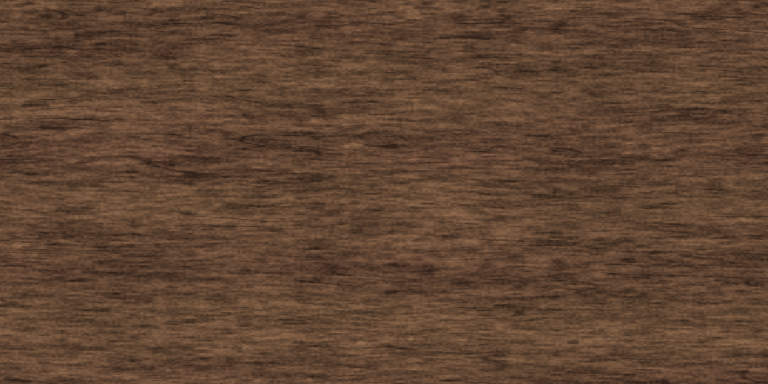
Reproduce this texture procedurally as a WebGL 1 fragment shader.

```glsl
precision highp float;
uniform vec2 u_resolution;

const vec3 DARK_BROWN = vec3(0.238, 0.167, 0.122);
const vec3 LIGHT_TAN = vec3(0.525, 0.383, 0.279);
const vec3 RED_TINT = vec3(0.004, -0.003, 0.003);
const vec2 BOARD_SIZE = vec2(1.0, 0.61);
const vec2 KNOT_POS = vec2(0.99, 0.635);
const vec2 KNOT_SIZE = vec2(0.075, 0.016);
const vec2 CURL_POS = vec2(0.09, 0.37);
const vec2 CURL_SIZE = vec2(0.11, 0.035);
const vec2 BROAD_FREQ = vec2(2.5, 28.0);
const vec2 STREAK_FREQ = vec2(8.0, 88.0);
const vec2 FIBRE_FREQ = vec2(27.0, 185.0);
const vec2 GRAIN_FREQ = vec2(135.0, 215.0);
const vec2 CRACK_FREQ = vec2(4.5, 42.0);
const vec2 PORE_FREQ = vec2(21.0, 150.0);
const vec2 FLECK_FREQ = vec2(30.0, 160.0);
const float BASE_TONE = 0.52;
const float BAND_DEPTH = 0.085;
const float BROAD_GAIN = 0.24;
const float STREAK_GAIN = 0.40;
const float FIBRE_GAIN = 0.52;
const float GRAIN_GAIN = 0.36;
const float CRACK_DEPTH = 0.32;
const float PORE_DEPTH = 0.25;
const float FLECK_GAIN = 0.30;

float hash(vec2 p) {
  vec3 q = fract(p.xyx * 0.1031);
  q += dot(q, q.yzx + 33.33);
  return fract((q.x + q.y) * q.z);
}

float noise(vec2 p) {
  vec2 i = floor(p);
  vec2 f = p - i;
  f = f * f * (3.0 - 2.0 * f);
  float low = mix(hash(i), hash(i + vec2(1.0, 0.0)), f.x);
  float high = mix(hash(i + vec2(0.0, 1.0)), hash(i + 1.0), f.x);
  return mix(low, high, f.y);
}

// Noise centred on zero
float layer(vec2 p, vec2 freq, float seed) {
  return noise(p * freq + seed * vec2(17.3, 29.7)) - 0.5;
}

// Offset to the nearest repeat of a feature
vec2 nearest(vec2 p, vec2 centre, vec2 period) {
  return (fract((p - centre) / period + 0.5) - 0.5) * period;
}

void main() {
  vec2 p = gl_FragCoord.xy / u_resolution.y;

  // Gently bent grain, spreading around the knots
  vec2 knot = nearest(p, KNOT_POS, vec2(BOARD_SIZE.x, 4.0));
  vec2 k = knot / (KNOT_SIZE * vec2(1.4, 2.2));
  vec2 g = p;
  g.y += 0.018 * layer(p, vec2(2.5, 5.0), 1.0);
  g.y += 0.005 * layer(p, vec2(11.0, 20.0), 2.0);
  g.y -= 0.6 * knot.y * exp(-dot(k, k));

  // Wide bands and streaks of falling size
  float band = cos(6.28318 * g.y / (0.5 * BOARD_SIZE.y));
  band += 1.0 * layer(g, vec2(1.6, 9.0), 3.0);
  float tone = BASE_TONE - BAND_DEPTH * band;
  tone += BROAD_GAIN * layer(g, BROAD_FREQ, 4.0);
  tone += STREAK_GAIN * layer(g, STREAK_FREQ, 5.0);
  tone += FIBRE_GAIN * layer(g, FIBRE_FREQ, 6.0);
  tone += GRAIN_GAIN * layer(p, GRAIN_FREQ, 7.0);

  // Slanted ripples in the curly patches
  vec2 c = nearest(p, CURL_POS, BOARD_SIZE) / CURL_SIZE;
  vec2 sheared = vec2(p.x + 0.7 * p.y, g.y - 0.22 * p.x);
  tone += 0.6 * exp(-dot(c, c)) * layer(sheared, vec2(42.0, 85.0), 8.0);

  // Long cracks, mostly in the dark bands
  vec2 slanted = vec2(g.x, g.y + 0.035 * g.x);
  float ridge = abs(layer(slanted, CRACK_FREQ, 9.0));
  float broken = smoothstep(0.0, 0.3, layer(g, vec2(8.0, 34.0), 10.0) + 0.10 * band);
  float crack = (1.0 - smoothstep(0.01, 0.06, ridge)) * broken;

  // Lens-shaped outline of the knot
  float reach = knot.x / KNOT_SIZE.x;
  float rim = abs(abs(knot.y) - KNOT_SIZE.y * (1.0 - reach * reach));
  float lens = (1.0 - smoothstep(0.001, 0.005, rim)) * (1.0 - smoothstep(0.8, 1.1, abs(reach)));
  crack = max(crack, lens * smoothstep(-0.2, 0.2, layer(p, vec2(30.0, 60.0), 11.0)));
  tone -= CRACK_DEPTH * crack;

  // Short dark pores and sparse pale flecks
  tone -= PORE_DEPTH * smoothstep(0.20, 0.40, layer(slanted, PORE_FREQ, 12.0));
  float fleck = smoothstep(0.33, 0.45, layer(g, FLECK_FREQ, 13.0));
  tone += FLECK_GAIN * fleck * smoothstep(0.0, 0.25, layer(g, vec2(3.0, 12.0), 14.0));

  // Brown ramp with a faint reddish cast in the dark bands
  vec3 wood = mix(DARK_BROWN, LIGHT_TAN, clamp(tone, -0.15, 1.15));
  wood += RED_TINT * (0.5 * band + layer(g, vec2(3.0, 18.0), 15.0));
  gl_FragColor = vec4(wood, 1.0);
}
```
